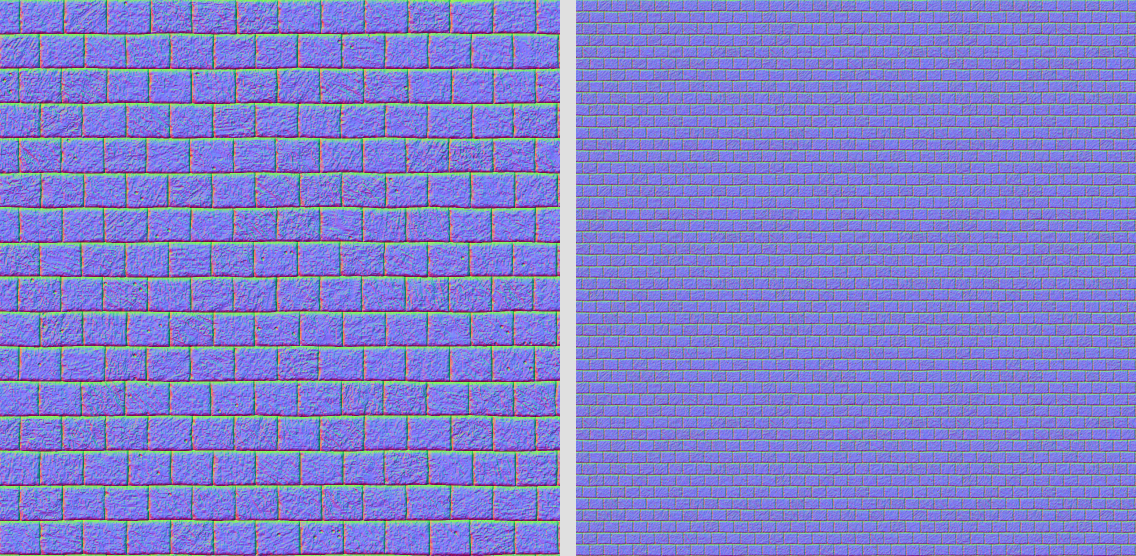
Left: one tile. Right: repeated 3 by 3.
A WebGL 2 fragment shader for this texture map:

```glsl
#version 300 es
precision highp float;
// Tangent-space normal map of a rough block wall: 16 staggered courses of 13 blocks.
// A height field (bevelled edges, grain, flakes, pits) is differenced into slopes,
// and the slopes are encoded as colour. Block ids and noise wrap, so the tile is seamless.
uniform vec2 u_resolution;
out vec4 fragColor;

const vec2 BLOCKS = vec2(13.0, 16.0);
const float SLOPE_STEP = 0.0011;

float hash(vec2 p) {
  vec3 q = fract(p.xyx * vec3(0.1031, 0.1030, 0.0973));
  q += dot(q, q.yzx + 33.33);
  return fract((q.x + q.y) * q.z);
}

// Value noise in -0.5..0.5 that repeats after a whole period
float noise(vec2 p, vec2 period) {
  vec2 i = floor(p), f = p - i;
  f = f * f * (3.0 - 2.0 * f);
  vec2 a = mod(i, period), b = mod(i + 1.0, period);
  float low = mix(hash(a), hash(vec2(b.x, a.y)), f.x);
  float high = mix(hash(vec2(a.x, b.y)), hash(b), f.x);
  return mix(low, high, f.y) - 0.5;
}

float localNoise(vec2 p) {
  return noise(p, vec2(4096.0));
}

// Position of a vertical joint, irregular from block to block
float jointX(float column, float row) {
  return column + 0.06 * (hash(vec2(mod(column, BLOCKS.x) + 7.0, row + 31.0)) - 0.5);
}

// Sunken edge: deepest at the joint, fading into the face
float bevel(float d, float depth, float width) {
  return -depth * exp(-max(d, 0.0) / width);
}

// Stone face: p in course heights from the block corner
float faceHeight(vec2 p, vec2 id) {
  float seed = hash(id + 11.0), rough = hash(id + 53.0);
  vec2 q = p + 20.0 + 90.0 * vec2(seed, rough);

  // Isotropic grain
  float medium = localNoise(q * 11.0 + 17.0);
  float fine = localNoise(q * 25.0 + 41.0);
  float h = 0.026 * localNoise(q * 5.0) + 0.030 * medium + 0.028 * fine;

  // Tooling marks along one direction per block
  float angle = 3.1416 * hash(id + 97.0);
  vec2 axis = vec2(cos(angle), sin(angle));
  vec2 along = vec2(dot(p, axis), dot(p, vec2(-axis.y, axis.x))) + 30.0 + 60.0 * seed;
  h += 0.028 * hash(id + 71.0) * localNoise(along * vec2(4.0, 20.0));

  // Ragged flakes broken off the face
  float flake = localNoise(along * vec2(2.0, 5.0) + 9.0) + 0.4 * medium + 0.2 * fine;
  h -= 0.030 * rough * smoothstep(0.18, 0.36, flake);

  // Occasional round pits
  vec2 cell = floor(q * 6.0);
  float distanceToPit = length(fract(q * 6.0) - 0.5);
  float pitted = step(0.75, seed) * step(0.96, hash(cell + 3.0));
  h -= 0.06 * pitted * (1.0 - smoothstep(0.08, 0.34, distanceToPit));

  // Faces lean slightly, each its own way
  vec2 tilt = 0.03 * (vec2(seed, rough) - 0.5) + vec2(0.0, 0.035);
  return mix(0.80, 1.12, rough * rough) * h + dot(tilt, p - 0.5);
}

float wallHeight(vec2 uv) {
  // Courses, almost straight
  float wander = 0.045 * noise(uv * BLOCKS, BLOCKS);
  float chip = noise(uv * 170.0, vec2(170.0));
  float y = uv.y * BLOCKS.y - 0.04 + wander;
  float row = mod(floor(y), BLOCKS.y);
  float fy = fract(y);

  // Blocks between their two joints
  float shift = 0.5 * mod(row, 2.0) - 0.02 - 0.07 * hash(vec2(row, 19.0));
  float x = uv.x * BLOCKS.x - shift + 0.025 * noise(uv * 32.0, vec2(32.0));
  float column = floor(x);
  if (x < jointX(column, row)) column -= 1.0;
  else if (x >= jointX(column + 1.0, row)) column += 1.0;
  float aspect = BLOCKS.y / BLOCKS.x;
  float left = (x - jointX(column, row)) * aspect;
  float right = (jointX(column + 1.0, row) - x) * aspect;

  // Unequal bevels on the four sides, the top one with a soft shoulder
  float h = faceHeight(vec2(left, fy), vec2(mod(column, BLOCKS.x), row));
  h += bevel(1.0 - fy + 0.015 * chip, 0.135, 0.040);
  h += bevel(1.0 - fy, 0.035, 0.110);
  h += bevel(fy + 0.035 * chip, 0.090, 0.029);
  h += bevel(left + 0.060 * chip, 0.100, 0.032);
  h += bevel(right + 0.010 * chip, 0.070, 0.020);
  return h;
}

vec3 slopeColor(vec2 uv) {
  float here = wallHeight(uv);
  float dx = wallHeight(uv + vec2(SLOPE_STEP, 0.0)) - here;
  float dy = wallHeight(uv + vec2(0.0, SLOPE_STEP)) - here;
  vec2 slope = vec2(dx, -dy) / (SLOPE_STEP * BLOCKS.y);
  vec2 lean = slope * inversesqrt(1.0 + dot(slope, slope));
  return vec3(0.5 + 0.5 * lean, 1.0 - 0.76 * pow(length(lean), 1.7));
}

void main() {
  // Four samples per pixel smooth the joints
  vec3 color = vec3(0.0);
  for (int i = 0; i < 4; i++) {
    vec2 offset = 0.5 * vec2(i % 2, i / 2) - 0.25;
    color += 0.25 * slopeColor((gl_FragCoord.xy + offset) / u_resolution);
  }
  fragColor = vec4(color, 1.0);
}
```
